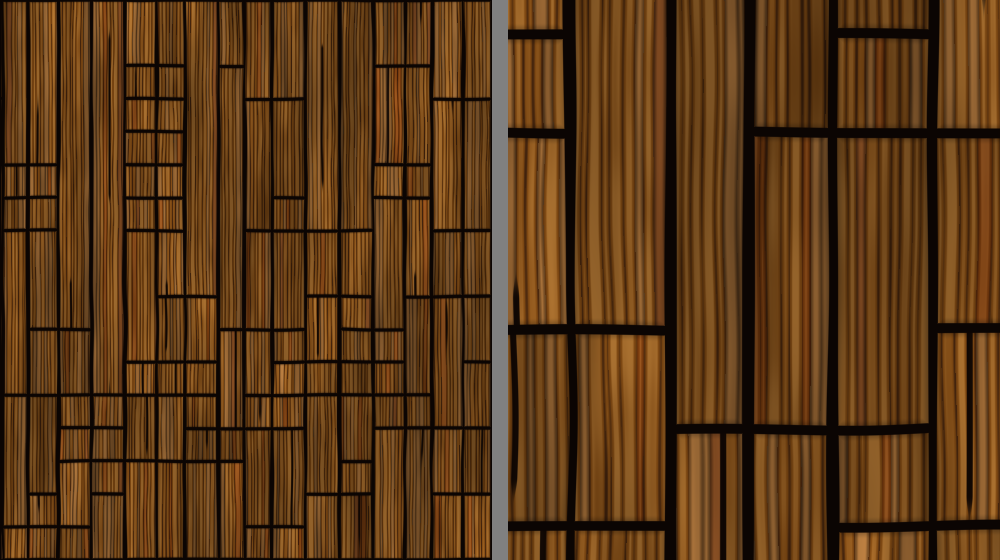
Left, the full canvas; right, a detail of the centre.
A Shadertoy shader for this texture:

```glsl
// Dark brown wooden planks with fine vertical fibres and black staggered joints.

const float COLUMNS_PER_HEIGHT = 18.2;
const float ROWS = 17.0;
const float STRANDS_PER_HEIGHT = 152.0;
const float JOINT_HALF_WIDTH = 0.0031;

const vec3 GAP = vec3(0.045, 0.018, 0.01);
const vec3 UMBER = vec3(0.20, 0.105, 0.04);
const vec3 BROWN = vec3(0.40, 0.23, 0.06);
const vec3 AMBER = vec3(0.54, 0.36, 0.155);
const vec3 DUSTY = vec3(0.44, 0.30, 0.16);

float hash(vec2 p) {
    vec3 q = fract(p.xyx * 0.1031);
    q += dot(q, q.yzx + 33.33);
    return fract((q.x + q.y) * q.z);
}

float noise(vec2 p) {
    vec2 i = floor(p), f = fract(p);
    f = f * f * (3.0 - 2.0 * f);
    vec2 e = vec2(1.0, 0.0);
    return mix(mix(hash(i), hash(i + e), f.x),
               mix(hash(i + e.yx), hash(i + e.xx), f.x), f.y);
}

float unevenEdge(float id, float jitter, float seed) {
    return id + jitter * (hash(vec2(id, seed)) - 0.5);
}

// Cell of an uneven 1D lattice: id, distance to left edge, distance to right edge.
vec3 unevenCell(float x, float jitter, float seed) {
    float id = floor(x);
    if (x < unevenEdge(id, jitter, seed)) id -= 1.0;
    else if (x >= unevenEdge(id + 1.0, jitter, seed)) id += 1.0;
    return vec3(id, x - unevenEdge(id, jitter, seed),
                unevenEdge(id + 1.0, jitter, seed) - x);
}

// Joints often continue across two columns and avoid some rows.
bool hasJoint(float column, float row) {
    if (row < 0.5 || row > ROWS - 0.5) return true;
    float density = hash(vec2(row, 71.0)) < 0.25 ? 0.05 : 0.36;
    float pair = floor((column + floor(3.0 * hash(vec2(row, 5.0)))) / 2.0);
    return hash(vec2(pair, row + 40.0)) < density
        || hash(vec2(column + 90.0, row)) < 0.4 * density;
}

float lineMask(float dist, float halfWidth, float pixel) {
    return 1.0 - smoothstep(halfWidth - 0.8 * pixel, halfWidth + 0.8 * pixel, dist);
}

vec3 woodFibres(vec2 p, float seed) {
    float bend = 0.003 * (noise(vec2(p.x * 45.0, p.y * 13.0) + seed) - 0.5);
    vec3 strand = unevenCell((p.x + bend) * STRANDS_PER_HEIGHT, 0.55, seed);
    float tint = hash(vec2(strand.x, seed + 17.0));
    float streak = noise(vec2(strand.x * 7.3 + seed, p.y * 24.0));
    float hair = noise(vec2((p.x + bend) * 380.0, p.y * 16.0) + seed);
    float ridge = smoothstep(0.0, 0.38, min(strand.y, strand.z));
    float tone = 0.66 * ridge + 0.26 * tint + 0.20 * streak + 0.16 * hair - 0.08;
    vec3 wood = mix(UMBER, BROWN, smoothstep(0.0, 0.56, tone));
    wood = mix(wood, AMBER, smoothstep(0.56, 1.05, tone));

    // Some strands are greyer, a few slightly redder.
    float dusty = step(0.74, hash(vec2(strand.x, seed + 31.0)));
    wood = mix(wood, DUSTY * (0.50 + 0.70 * tone), 0.8 * dusty);
    float red = step(0.94, hash(vec2(strand.x, seed + 53.0)));
    return wood * mix(vec3(1.0), vec3(0.98, 0.84, 0.75), red);
}

void mainImage(out vec4 fragColor, in vec2 fragCoord) {
    float pixel = 1.0 / iResolution.y;
    vec2 p = fragCoord * pixel;
    vec2 wobble = vec2(noise(p * 12.0), noise(p * 12.0 + 60.0)) - 0.5;
    vec2 q = p + 0.003 * wobble;

    // Find the plank: its column, and the joint that closes it below.
    vec3 column = unevenCell(q.x * COLUMNS_PER_HEIGHT, 0.36, 3.0);
    float y = q.y * ROWS;
    float row = floor(y);
    float base = row;
    for (int i = 0; i < 17; i++) {
        if (hasJoint(column.x, base)) break;
        base -= 1.0;
    }
    float seed = floor(200.0 * hash(vec2(column.x + 11.0, base + 23.0)));

    // Distances to the joints around the plank.
    float side = min(column.y, column.z) / COLUMNS_PER_HEIGHT;
    float below = hasJoint(column.x, row) ? y - row : 1.0;
    float above = hasJoint(column.x, row + 1.0) ? row + 1.0 - y : 1.0;
    float level = min(below, above) / ROWS;
    float frame = min(min(p.x, iResolution.x * pixel - p.x), min(p.y, 1.0 - p.y));
    float nearest = min(min(side, level), frame);

    // Plank surface with its own shade, broad streaks and a dark rim.
    vec3 color = woodFibres(p, seed);
    color *= 0.88 + 0.24 * hash(vec2(seed, 8.0));
    color *= 0.86 + 0.28 * noise(p * vec2(9.0, 5.0) + 20.0);
    color *= 0.86 + 0.32 * noise(p * vec2(65.0, 6.0) + seed);
    color *= mix(0.76, 1.0, smoothstep(0.002, 0.007, nearest));

    // Narrow cracks that fade in and out along the plank.
    float crackX = column.y / (column.y + column.z) - mix(0.3, 0.7, hash(vec2(seed, 2.0)));
    float crackDist = abs(crackX) * (column.y + column.z) / COLUMNS_PER_HEIGHT;
    float crackLength = smoothstep(0.50, 0.65, noise(vec2(seed, p.y * 7.0)));
    float crack = lineMask(crackDist, 0.0018 * crackLength, pixel) * crackLength
                * step(hash(vec2(seed, 4.0)), 0.4);
    color = mix(color, GAP, 0.95 * crack);

    // Black joints, each upright one thinning and swelling along its length.
    float joint = column.x + step(column.z, column.y);
    float weight = JOINT_HALF_WIDTH * mix(0.6, 1.35, noise(vec2(joint * 5.0, p.y * 8.0)));
    float joints = max(lineMask(side, weight, pixel),
                       lineMask(level, 0.95 * JOINT_HALF_WIDTH, pixel));
    joints = max(joints, lineMask(frame, JOINT_HALF_WIDTH, pixel));
    fragColor = vec4(mix(color, GAP, joints), 1.0);
}
```
